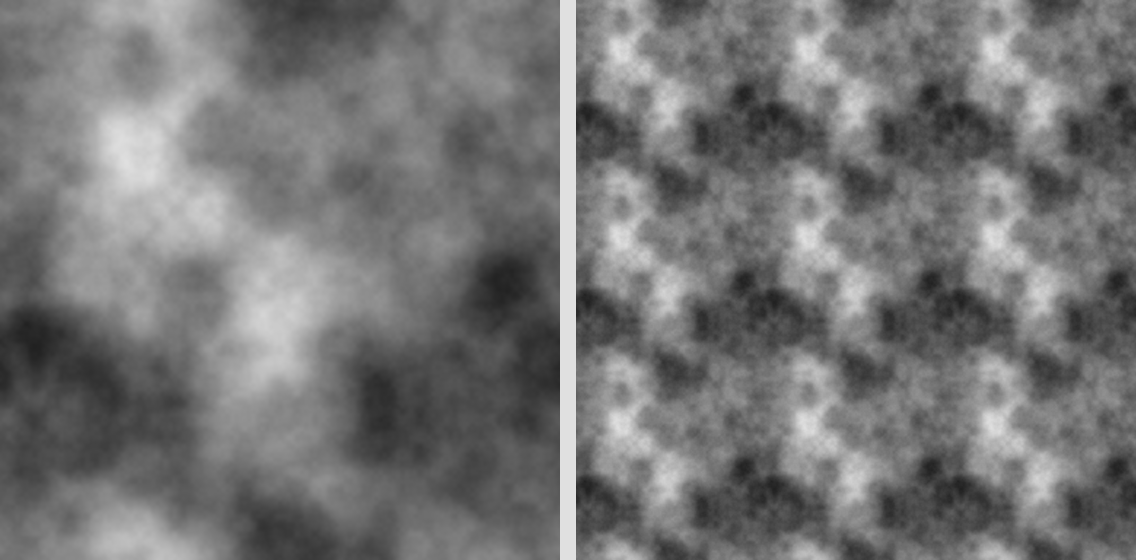
Left, the tile; right, the same tile 3 across and 3 down.
This texture is drawn by a WebGL 2 fragment shader. Its source:

```glsl
#version 300 es
precision highp float;
precision highp int;
// Soft grey clouds: seamless layered value noise.

uniform vec2 u_resolution;
out vec4 fragColor;

// Shuffles the cells of a wrapping grid, so every level is used exactly once.
float cellLevel(ivec2 cell, int bits) {
    int period = 1 << bits;
    uint mask = uint(period * period - 1);
    uvec2 wrapped = uvec2(cell & (period - 1));
    uint n = wrapped.x + (wrapped.y << bits);
    for (int i = 0; i < bits; i++) {
        n = (n * 40503u + 12345u) & mask;
        n ^= n >> bits;
    }
    return (float(n) + 0.5) / float(period * period) - 0.5;
}

// Smoothly blended cell levels, centred on zero, with 2^bits cells per side.
float wrappingNoise(vec2 uv, int bits) {
    vec2 p = uv * float(1 << bits);
    ivec2 cell = ivec2(floor(p));
    vec2 f = fract(p);
    vec2 blend = f * f * f * (f * (f * 6.0 - 15.0) + 10.0);
    float bottom = mix(cellLevel(cell, bits), cellLevel(cell + ivec2(1, 0), bits), blend.x);
    float top = mix(cellLevel(cell + ivec2(0, 1), bits), cellLevel(cell + ivec2(1, 1), bits), blend.x);
    return mix(bottom, top, blend.y);
}

void main() {
    vec2 uv = gl_FragCoord.xy / u_resolution;

    // Octaves from 4 to 128 cells per side, each at half the strength.
    float grey = 0.455;
    float strength = 0.55;
    for (int bits = 2; bits <= 7; bits++) {
        grey += strength * wrappingNoise(uv, bits);
        strength *= 0.5;
    }

    fragColor = vec4(vec3(clamp(grey, 0.0, 1.0)), 1.0);
}
```
